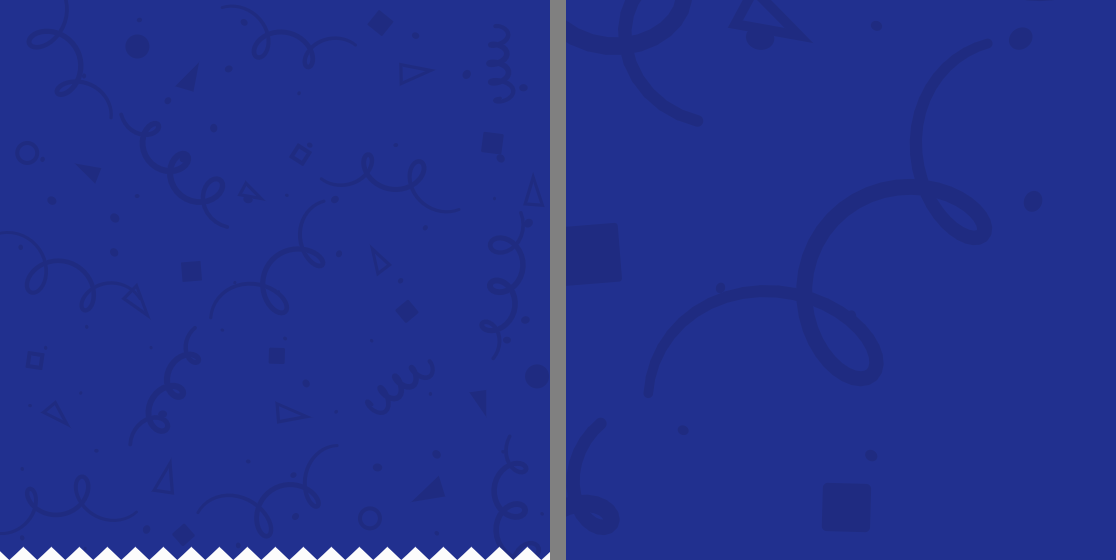
Left: the whole. Right: its middle third, enlarged.
A Shadertoy shader for this pattern:

```glsl
// Tone-on-tone party confetti and curly streamers above a white zigzag trim.

const float TAU = 6.2831853;
const vec3 BLUE = vec3(0.130, 0.190, 0.560);
const vec3 NAVY = vec3(0.122, 0.170, 0.506);
const vec3 WHITE = vec3(0.99);
const float GRID = 5.0;      // large features per side
const float STROKE = 0.0037; // half width of outlines

vec4 hash(vec2 id, float seed) {
    vec4 h = fract(vec4(id.xyx, seed) * vec4(0.1031, 0.1030, 0.0973, 0.1099) + 0.137);
    h += dot(h, h.wzxy + 33.33);
    return fract((h.xxyz + h.yzzw) * h.zywx);
}

vec2 rotate(vec2 p, float a) {
    float c = cos(a), s = sin(a);
    return vec2(c * p.x + s * p.y, c * p.y - s * p.x);
}

float segment(vec2 p, vec2 a, vec2 b) {
    vec2 d = b - a;
    return length(p - a - d * clamp(dot(p - a, d) / dot(d, d), 0.0, 1.0));
}

float box(vec2 p, float halfSize, float corner) {
    vec2 d = abs(p) - halfSize + corner;
    return length(max(d, 0.0)) + min(max(d.x, d.y), 0.0) - corner;
}

// Isosceles triangle sheared sideways; size is half base and half height.
float triangle(vec2 p, vec2 size, float shear) {
    p.x += shear * p.y;
    vec2 normal = normalize(vec2(2.0 * size.y, size.x));
    float side = dot(vec2(abs(p.x), p.y - size.y), normal);
    return max(side, -p.y - size.y);
}

float outline(float d, float halfWidth) {
    return abs(d + halfWidth) - halfWidth;
}

// Looping path: a trochoid with growing swing on a bent axis.
vec2 curl(float s, float turns, float pitch, vec2 swing, float bend) {
    float angle = TAU * (turns * (s - 0.5) + 0.5 * mod(floor(turns) + 1.0, 2.0) + 0.5 * mod(floor(turns), 2.0) * 0.0);
    float u = s - 0.5;
    swing *= mix(0.72, 1.1, s);
    return vec2(turns * pitch * u - swing.x * sin(angle),
                swing.y * cos(angle) + bend * u * u);
}

float streamer(vec2 p, float turns, float pitch, vec2 swing, float bend, float halfWidth) {
    const int STEPS = 80;
    float d = 1.0;
    vec2 a = curl(0.0, turns, pitch, swing, bend);
    for (int i = 1; i <= STEPS; i++) {
        float s = float(i) / float(STEPS);
        vec2 b = curl(s, turns, pitch, swing, bend);
        d = min(d, segment(p, a, b) - halfWidth * mix(0.6, 1.0, sin(0.5 * TAU * s)));
        a = b;
    }
    return d;
}

float randomStreamer(vec2 p, float number, vec4 h) {
    p = rotate(p, TAU * h.x);
    if (mod(number, 8.0) == 4.0)
        return streamer(p, 4.3, 0.033, vec2(-0.009, 0.018), 0.05, 0.0052);
    float turns = h.y < 0.5 ? 2.3 : 3.2;
    float pitch = mix(0.088, 0.104, h.z) * (turns > 3.0 ? 0.75 : 1.0);
    vec2 swing = pitch * vec2(mix(0.33, 0.41, h.w), mix(0.36, 0.43, h.z));
    return streamer(p, turns, pitch, swing, 0.3 * (h.w - 0.5), mix(0.0042, 0.0058, h.y));
}

float randomShape(vec2 p, float number, vec4 h) {
    float kind = mod(number, 6.0);
    bool alternate = mod(floor(number / 6.0), 2.0) > 0.5;
    if (kind == 3.0) {
        float disc = length(p) - 0.0215;
        return alternate ? disc : outline(disc, STROKE);
    }
    p = rotate(p, TAU * h.x);
    if (kind == 0.0) return box(p, mix(0.014, 0.019, h.y), 0.003);
    if (kind == 5.0) {
        float square = box(p, mix(0.015, 0.024, h.y), 0.002);
        return alternate ? square : outline(square, STROKE);
    }
    float tri = triangle(p, mix(0.6, 1.0, h.y) * vec2(0.021, 0.033), 0.5 * (h.z - 0.5));
    return kind == 2.0 ? tri : outline(tri, 0.8 * STROKE);
}

// Checkerboard: streamers on even cells, pairs of small shapes on odd ones.
float features(vec2 p) {
    float d = 1.0;
    for (float index = 0.0; index < GRID * GRID; index++) {
        vec2 cell = vec2(mod(index, GRID), floor(index / GRID));
        vec4 h = hash(cell, 3.0);
        vec2 q = p - (cell + 0.5 + 0.16 * (h.zw - 0.5)) / GRID;
        if (length(q) > 0.26) continue;
        if (mod(index, 2.0) < 0.5) {
            d = min(d, randomStreamer(q, index * 0.5, hash(cell, 7.0)));
        } else {
            vec2 offset = rotate(vec2(0.055, 0.0), TAU * h.x);
            d = min(d, randomShape(q - offset, index - 1.0, hash(cell, 11.0)));
            d = min(d, randomShape(q + offset, index, hash(cell, 17.0)));
        }
    }
    return d;
}

// Small, slightly squashed dots on a jittered grid.
float dots(vec2 p, float spacing) {
    vec2 cell = floor(p / spacing);
    vec4 h = hash(cell, 23.0);
    vec2 q = p - (cell + 0.5 + 0.75 * (h.xy - 0.5)) * spacing;
    float radius = mix(0.003, 0.0085, h.z * h.z);
    return h.w < 0.85 ? length(rotate(q, TAU * h.x) * vec2(0.93, 1.1)) - radius : 1.0;
}

float zigzag(vec2 p, float period, float height) {
    float wave = abs(fract((p.x - 0.0417) / period + 0.5) - 0.5) * 2.0;
    return (p.y - height * (1.0 - wave)) * 0.73;
}

float cover(float d, float pixel) {
    return clamp(0.5 - d / pixel, 0.0, 1.0);
}

void mainImage(out vec4 fragColor, in vec2 fragCoord) {
    float pixel = 1.0 / iResolution.y;
    vec2 p = fragCoord * pixel;
    float confetti = min(features(p), dots(p, 0.115));
    vec3 color = mix(BLUE, NAVY, cover(confetti, pixel));
    color = mix(color, WHITE, cover(zigzag(p, 0.05, 0.0235), pixel));
    fragColor = vec4(color, 1.0);
}
```
